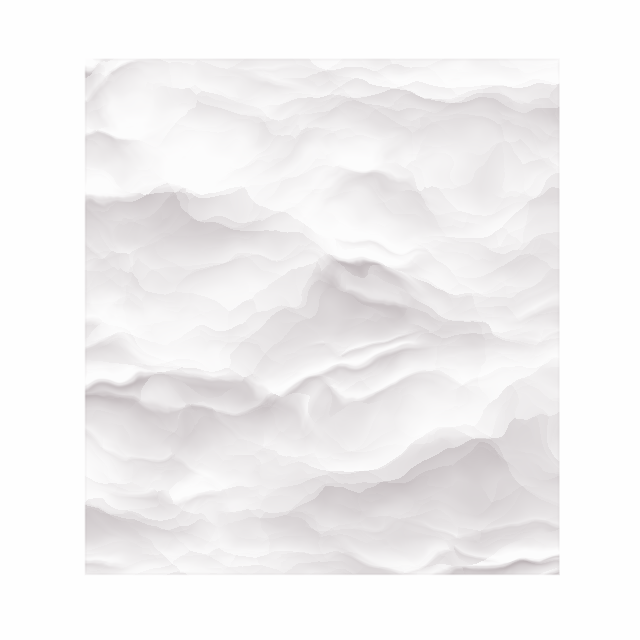
A three.js fragment shader for this texture:

```glsl
// A crumpled sheet of white paper with soft grey folds on a white ground.
varying vec2 vUv;

const vec2 SHEET_MIN = vec2(0.133, 0.102);
const vec2 SHEET_MAX = vec2(0.874, 0.908);
const vec3 GROUND = vec3(0.996);
const vec3 SHADOW_TINT = vec3(0.0, 0.12, 0.08);
const float PAPER_TONE = 0.925;

float hash(vec2 p) {
  return fract(sin(dot(p, vec2(127.1, 311.7))) * 43758.55);
}

vec2 hash2(vec2 p) {
  return vec2(hash(p), hash(p + vec2(37.2, 17.9)));
}

// Value noise that wraps after a whole number of cells.
float wrapNoise(vec2 uv, vec2 period, float seed) {
  vec2 p = uv * period;
  vec2 cell = floor(p);
  vec2 f = fract(p);
  f = f * f * (3.0 - 2.0 * f);
  vec2 lo = mod(cell, period);
  vec2 hi = mod(cell + 1.0, period);
  float bottom = mix(hash(lo + seed), hash(vec2(hi.x, lo.y) + seed), f.x);
  float top = mix(hash(vec2(lo.x, hi.y) + seed), hash(hi + seed), f.x);
  return mix(bottom, top, f.y);
}

float wrapFbm(vec2 uv, vec2 period, float seed) {
  float sum = 0.0;
  float gain = 0.5;
  for (int i = 0; i < 4; i++) {
    sum += gain * (wrapNoise(uv, period, seed) - 0.5);
    period *= 2.0;
    gain *= 0.5;
    seed += 11.3;
  }
  return sum;
}

vec2 warp(vec2 uv, vec2 period, float amount, float seed) {
  return uv + amount * vec2(wrapFbm(uv, period, seed), wrapFbm(uv, period, seed + 51.7));
}

// Light on a facet: brighter toward its lower side, darker under its top fold.
float slopeLight(vec2 toCentre, float tilt) {
  return toCentre.y + (tilt - 0.5) * 0.8 * toCentre.x;
}

// Tilted facets: x is the slope light, y the signed light along the folds.
vec2 facets(vec2 uv, vec2 period, float softness, float seed) {
  vec2 p = uv * period;
  vec2 base = floor(p);
  vec2 near = vec2(8.0);
  vec2 next = vec2(9.0);
  float nearTilt = 0.5;
  float nextTilt = 0.5;
  for (int j = -1; j <= 1; j++) {
    for (int i = -1; i <= 1; i++) {
      vec2 cell = base + vec2(float(i), float(j));
      vec2 id = mod(cell, period) + seed;
      vec2 toCentre = cell + hash2(id) - p;
      float tilt = hash(id + 71.3);
      if (dot(toCentre, toCentre) < dot(near, near)) {
        next = near;
        nextTilt = nearTilt;
        near = toCentre;
        nearTilt = tilt;
      } else if (dot(toCentre, toCentre) < dot(next, next)) {
        next = toCentre;
        nextTilt = tilt;
      }
    }
  }
  vec2 across = normalize(next - near + 0.0001);
  float edge = max(dot(0.5 * (near + next), across), 0.0);
  float own = slopeLight(near, nearTilt);
  float other = slopeLight(next, nextTilt);
  float light = mix(0.5 * (own + other), own, smoothstep(0.0, softness, edge));
  float fold = -across.y * abs(across.y) * exp(-edge * 13.0) * smoothstep(0.0, 0.05, edge);
  return vec2(light, fold);
}

float paperTone(vec2 uv) {
  float sharp = smoothstep(0.3, 0.75, wrapNoise(uv, vec2(7.0, 8.0), 3.1));
  float softness = mix(0.5, 0.07, sharp);
  vec2 bent = warp(uv, vec2(4.0, 5.0), 0.17, 5.7);
  vec2 frayed = warp(bent, vec2(17.0, 21.0), 0.025, 23.4);
  vec2 large = facets(frayed, vec2(4.0, 7.0), softness, 2.3);
  vec2 medium = facets(frayed, vec2(8.0, 13.0), softness * 1.3, 19.6);
  vec2 small = facets(frayed, vec2(17.0, 27.0), 0.4, 43.8);

  float tone = PAPER_TONE + 0.11 * large.x + 0.07 * medium.x + 0.025 * small.x;
  tone += sharp * (0.20 * large.y + 0.09 * medium.y);
  tone += 0.08 * wrapFbm(bent, vec2(5.0, 7.0), 61.2);
  tone += 0.03 * (uv.y - 0.5);
  // Compress highlights so bright folds stay gentle.
  return min(tone, 0.95 + 0.5 * max(tone - 0.95, 0.0) + 0.01);
}

void main() {
  vec2 inset = min(vUv - SHEET_MIN, SHEET_MAX - vUv);
  float inside = min(inset.x, inset.y);
  float mask = smoothstep(-0.002, 0.002, inside);
  float rim = 1.0 - smoothstep(0.0, 0.004, abs(inside));

  float tone = clamp(paperTone(vUv) - 0.035 * rim, 0.55, 0.99);
  vec3 paper = vec3(tone) - (1.0 - tone) * SHADOW_TINT;
  gl_FragColor = vec4(mix(GROUND, paper, mask), 1.0);
}
```
